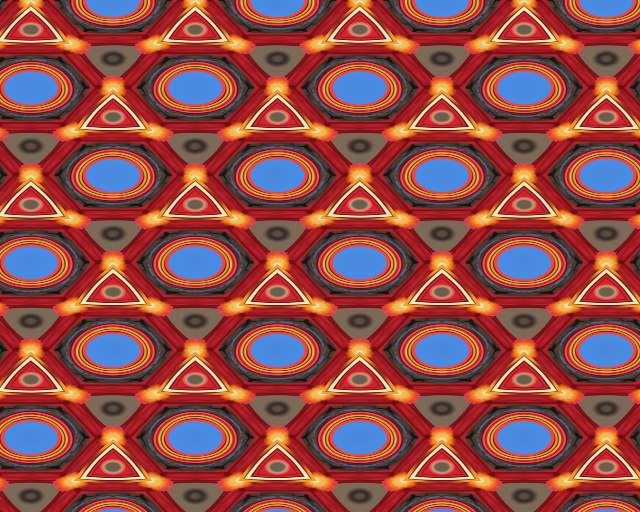
A WebGL 1 fragment shader for this pattern:

```glsl
precision highp float;
// Kaleidoscope of blue ringed discs on a squashed hexagonal lattice.
// Every point is folded into one mirror wedge with a disc, a red triangle
// and a grey triangle at its corners, then painted in layers by distance.

uniform vec2 u_resolution;

const float REPEATS = 3.892;              // discs across the canvas
const float SQUASH = 1.628;               // vertical flattening of the lattice
const vec2 ORIGIN = vec2(0.1875, 0.734);  // centre of one disc
const vec2 RED_CENTRE = vec2(0.5774, 0.0);
const vec2 GREY_CENTRE = vec2(0.2887, 0.5);
const vec2 GREY_DIR = vec2(0.5, 0.8660);

const vec3 MAROON = vec3(0.40, 0.04, 0.07);
const vec3 RED = vec3(0.76, 0.14, 0.17);
const vec3 CORAL = vec3(0.95, 0.33, 0.31);
const vec3 GOLD = vec3(0.94, 0.62, 0.17);
const vec3 CREAM = vec3(0.96, 0.92, 0.72);
const vec3 UMBER = vec3(0.28, 0.22, 0.21);
const vec3 TAUPE = vec3(0.49, 0.41, 0.34);
const vec3 BLACK = vec3(0.07, 0.06, 0.06);
const vec3 SLATE = vec3(0.38, 0.40, 0.60);
const vec3 BLUE = vec3(0.29, 0.55, 0.89);

float hash(vec2 p) {
  return fract(sin(dot(p, vec2(127.1, 311.7))) * 43758.5453);
}

float noise(vec2 p) {
  vec2 i = floor(p), f = fract(p);
  f = f * f * (3.0 - 2.0 * f);
  return mix(mix(hash(i), hash(i + vec2(1, 0)), f.x),
             mix(hash(i + vec2(0, 1)), hash(i + vec2(1, 1)), f.x), f.y);
}

float fill(float d, float radius, float soft) {
  return 1.0 - smoothstep(radius - soft, radius + soft, d);
}

float band(float d, float centre, float halfWidth, float soft) {
  return fill(abs(d - centre), halfWidth, soft);
}

// Offset from the nearest lattice point.
vec2 hexCell(vec2 p) {
  vec2 s = vec2(1.0, 1.7321);
  vec2 a = mod(p + 0.5 * s, s) - 0.5 * s;
  vec2 b = mod(p, s) - 0.5 * s;
  return dot(a, a) < dot(b, b) ? a : b;
}

// Rounded triangle distance; n is the normal of one flat side.
float triangle(vec2 v, vec2 n) {
  float along = dot(v, n);
  float across = abs(dot(v, vec2(-n.y, n.x)));
  return mix(max(along, 0.866 * across - 0.5 * along), length(v), 0.15);
}

// Red hexagonal frame with streaks running along its sides.
vec3 frame(float h, float along, float soft) {
  float grain = noise(vec2(h * 85.0, along * 9.0));
  float fine = noise(vec2(h * 190.0 + 7.0, along * 24.0));
  vec3 c = mix(MAROON, RED, 0.3 + 0.55 * grain + 0.25 * fine);
  c = mix(c, MAROON, 0.7 * band(h, 0.345, 0.008, soft));
  return mix(c, MAROON * 0.8, 0.65 * band(h, 0.425, 0.007, soft));
}

// Smoky disc with glints, thin coloured rings and a blue centre.
vec3 disc(vec3 c, float r, float h, float theta, float soft) {
  float d = mix(h, r, 0.35);
  float smoke = noise(vec2(d * 75.0, theta * 5.0));
  float glint = noise(vec2(theta * 11.0 + 3.0, d * 55.0));
  float corner = smoothstep(0.34, 0.1, abs(theta - 0.52));
  vec3 dark = mix(UMBER * 0.75, TAUPE * 0.9, smoke * 0.75);
  dark = mix(dark, SLATE, 0.8 * band(r, 0.282, 0.007, soft) * smoothstep(0.4, 0.6, glint));
  dark = mix(dark, BLACK, 0.9 * band(d, 0.31, 0.016, soft) * corner * smoothstep(0.3, 0.6, glint));
  dark = mix(dark, CREAM, 0.4 * band(d, 0.30, 0.003, soft) * corner * smoothstep(0.6, 0.8, smoke));
  c = mix(c, dark, fill(d, 0.33, soft));
  float ring = r * (1.0 - 0.02 * cos(3.0 * theta));
  c = mix(c, MAROON, fill(ring, 0.262, soft));
  c = mix(c, CORAL, band(ring, 0.246, 0.007, soft));
  c = mix(c, RED, band(ring, 0.230, 0.008, soft));
  c = mix(c, mix(GOLD, CREAM, 0.35 * smoke), band(ring, 0.217, 0.008, soft));
  c = mix(c, UMBER, band(ring, 0.207, 0.004, soft));
  c = mix(c, GOLD, band(ring, 0.197, 0.007, soft));
  c = mix(c, CORAL * vec3(1.0, 0.8, 0.85), fill(r, 0.185, soft));
  return mix(c, BLUE * (0.97 + 0.2 * r), fill(r, 0.164, soft));
}

// Grey triangle with a dark blurred eye.
vec3 greyTriangle(vec3 c, vec2 v, float soft) {
  float t = triangle(v, -GREY_DIR);
  float r = length(v);
  c = mix(c, MAROON, 0.6 * fill(t, 0.145, soft));
  vec3 inside = mix(TAUPE, UMBER * 0.75, 1.0 - smoothstep(0.045, 0.095, r));
  inside = mix(inside, TAUPE * 0.75, 1.0 - smoothstep(0.015, 0.05, r));
  return mix(c, inside, fill(t, 0.133, soft));
}

// Glowing joint: pink patch, gold flare and white core; u points to red.
vec3 joint(vec3 c, float u, float v, float soft) {
  float rag = noise(vec2(u * 60.0, v * 60.0));
  float patchDist = length(vec2((u + 0.075) * 1.4, v));
  c = mix(c, mix(RED, CORAL, 0.4 + 0.5 * rag), fill(patchDist + 0.02 * rag, 0.073, soft * 1.5));
  c = mix(c, MAROON, 0.85 * fill(length(vec2(u + 0.01, v - 0.085)), 0.022, 0.012));
  float flare = length(vec2(u * 0.85, v - 0.25 * max(u, 0.0))) + 0.012 * rag;
  c = mix(c, GOLD * vec3(1.0, 0.78, 0.5), fill(flare, 0.075, 0.014));
  c = mix(c, mix(GOLD, CREAM, 0.35), fill(flare, 0.052, 0.016));
  return mix(c, CREAM, fill(length(vec2((u - 0.035) * 0.7, v)), 0.025, 0.012));
}

// Red triangle in a cream border, with a tan-rimmed grey eye.
vec3 redTriangle(vec3 c, vec2 v, float soft) {
  float t = triangle(v, vec2(-1.0, 0.0));
  float r = length(v);
  float tip = smoothstep(0.13, 0.21, r);
  c = mix(c, GOLD, tip * band(t, 0.147, 0.012, soft));
  c = mix(c, MAROON, 0.85 * fill(t, 0.138, soft));
  c = mix(c, CREAM, fill(t, 0.129 + 0.004 * tip, soft));
  c = mix(c, MAROON, fill(t, 0.109, soft));
  c = mix(c, RED * 1.06, fill(t, 0.101, soft));
  c = mix(c, MAROON, 0.5 * band(t, 0.082, 0.004, soft));
  c = mix(c, CORAL, fill(r, 0.076, soft));
  c = mix(c, vec3(0.76, 0.61, 0.47), fill(r, 0.064, soft));
  return mix(c, TAUPE * 0.88, fill(r, 0.048, 0.012));
}

void main() {
  float unit = REPEATS / u_resolution.x;
  float soft = 0.8 * unit;
  vec2 p = hexCell(gl_FragCoord.xy * unit * vec2(1.0, SQUASH) - ORIGIN);

  // Fold three-fold mirrors into a wedge from the red to the grey centre.
  float r = length(p);
  float theta = abs(mod(atan(p.x, p.y + 1e-6) + 1.0472, 2.0944) - 1.0472);
  vec2 q = r * vec2(cos(theta), sin(theta));
  float h = max(q.x, dot(q, GREY_DIR));
  vec2 m = q - 0.5 * (RED_CENTRE + GREY_CENTRE);
  float u = dot(m, vec2(0.8660 * 0.57735, -0.8660));
  float v = abs(dot(m, vec2(0.8660, 0.5)));

  vec3 c = frame(h, u, soft);
  c = disc(c, r, h, theta, soft);
  c = greyTriangle(c, q - GREY_CENTRE, soft);
  c = joint(c, u, v, soft);
  c = redTriangle(c, q - RED_CENTRE, soft);
  gl_FragColor = vec4(c, 1.0);
}
```
